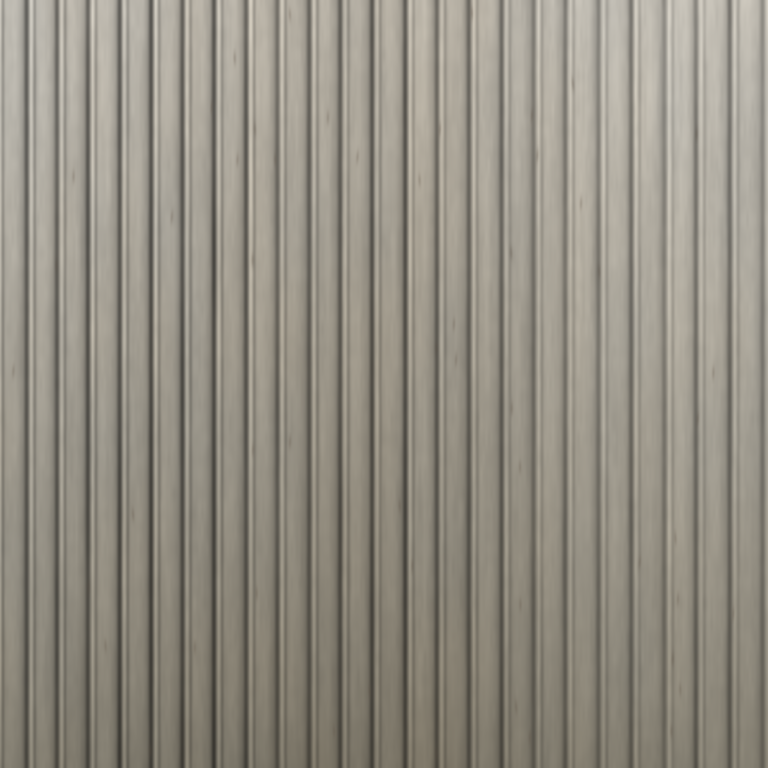
A Shadertoy shader for this texture:

```glsl
// Weathered grey-beige beadboard: narrow vertical ribs with grooves, beads and fine grain.
#define RIB_COUNT 24.8      // ribs per canvas width at the left edge
#define RIB_STRETCH 0.8     // ribs lost to gradual widening on the right
#define RIB_OFFSET 0.034
#define RIB_JITTER 0.05
#define GROOVE_DEPTH 0.31
#define BEAD_SHINE 0.13
#define GRAIN_AMOUNT 0.055
#define TOP_COLOR vec3(0.742, 0.722, 0.680)
#define BOTTOM_COLOR vec3(0.502, 0.480, 0.426)
#define FLECK_COLOR vec3(0.36, 0.31, 0.26)

float hash(vec2 p) {
    vec3 q = fract(vec3(p.xyx) * 0.1031);
    q += dot(q, q.yzx + 33.33);
    return fract((q.x + q.y) * q.z);
}

float noise(vec2 p) {
    vec2 cell = floor(p), f = fract(p);
    f = f * f * (3.0 - 2.0 * f);
    return mix(mix(hash(cell), hash(cell + vec2(1, 0)), f.x),
               mix(hash(cell + vec2(0, 1)), hash(cell + vec2(1, 1)), f.x), f.y);
}

// Soft line at a center, never narrower than about half a pixel
float softLine(float x, float center, float width, float pixel) {
    float w = max(width, 0.5 * pixel);
    float d = (x - center) / w;
    return width / w * exp(-0.5 * d * d);
}

// Cross-section brightness of the molding; x is zero on the bead
float ribProfile(float x, float seed, float pixel) {
    float groove = GROOVE_DEPTH * mix(0.75, 1.2, seed);
    float shade = 1.0;
    shade -= groove * softLine(x, -0.125, 0.060, pixel);
    shade -= 0.11 * softLine(x, -0.19, 0.13, pixel);
    shade -= 0.15 * softLine(x, 0.135, 0.042, pixel);
    shade += BEAD_SHINE * softLine(x, 0.01, 0.050, pixel);
    return shade;
}

// Sparse elongated marks scattered over a grid
float flecks(vec2 uv) {
    vec2 grid = uv * vec2(38.0, 16.0);
    vec2 cell = floor(grid);
    vec2 center = vec2(hash(cell + 7.0), hash(cell + 19.0)) * 0.6 + 0.2;
    vec2 d = fract(grid) - center;
    d.x += 0.35 * d.y * (hash(cell + 31.0) - 0.5);
    float mark = exp(-dot(d * vec2(13.0, 7.0), d * vec2(13.0, 7.0)));
    return mark * step(0.91, hash(cell + 53.0));
}

void mainImage(out vec4 fragColor, in vec2 fragCoord) {
    vec2 uv = fragCoord / iResolution.xy;

    // Rib coordinate, slowly widening to the right
    float rib = RIB_OFFSET + RIB_COUNT * uv.x - RIB_STRETCH * uv.x * uv.x;
    float pixel = RIB_COUNT / iResolution.x;
    float beadId = floor(rib + 0.5);
    float panelId = floor(rib);
    float seed = hash(vec2(beadId, 3.0));
    float x = rib - beadId + RIB_JITTER * (hash(vec2(beadId, 11.0)) - 0.5);

    // Broad light: bright top, dim lower middle, warm center
    vec3 color = mix(BOTTOM_COLOR, TOP_COLOR, pow(uv.y, 0.9));
    float middle = exp(-pow((uv.x - 0.48) / 0.25, 2.0));
    color *= 1.0 - 0.045 * middle + 0.035 * smoothstep(0.5, 0.9, uv.x);
    color *= 1.0 + vec3(0.012, 0.0, -0.02) * (middle - 0.4);

    // Grooves and beads, crisper on the left
    float contrast = mix(1.2, 0.78, smoothstep(0.2, 0.9, uv.x));
    contrast *= 0.92 + 0.16 * noise(vec2(beadId * 5.3, uv.y * 6.0));
    color *= 1.0 + contrast * (ribProfile(x, seed, pixel) - 1.0);

    // Panel rounding and tone differences
    float across = fract(rib) - 0.5;
    color *= 1.01 - 0.07 * across * across - 0.03 * across;
    color *= 0.98 + 0.04 * hash(vec2(panelId, 23.0));

    // Long grain, fine fibers and blotchy wear
    float grain = 0.5 * noise(uv * vec2(150.0, 9.0))
                + 0.3 * noise(uv * vec2(300.0, 42.0) + 17.0)
                + 0.2 * noise(uv * vec2(110.0, 70.0) + 41.0);
    color *= 1.0 + GRAIN_AMOUNT * 2.0 * (grain - 0.5);
    float wear = noise(uv * vec2(24.0, 7.0) + 61.0) - 0.5;
    color *= 1.0 + wear * vec3(0.035, 0.025, 0.012);
    color = mix(color, FLECK_COLOR, 0.24 * flecks(uv));

    fragColor = vec4(clamp(color, 0.0, 1.0), 1.0);
}
```
